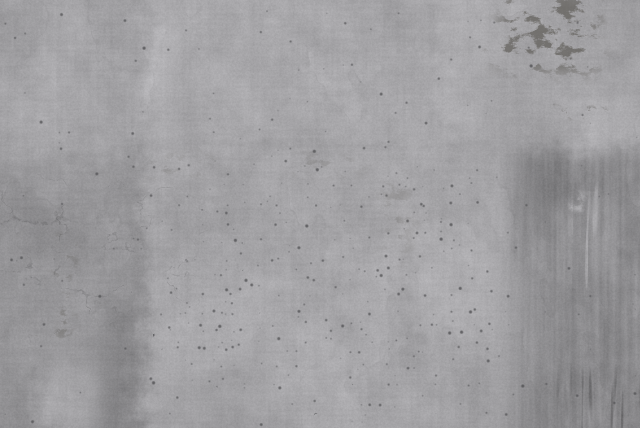
A Shadertoy shader for this texture:

```glsl
vec2 hash2(vec2 p) {
    vec3 q = fract(p.xyx * vec3(0.1031, 0.1030, 0.0973));
    q += dot(q, q.yzx + 33.33);
    return fract((q.xx + q.yz) * q.zy);
}

vec2 gradientAt(vec2 cell) {
    float angle = 6.2832 * hash2(cell + 71.0).x;
    return vec2(cos(angle), sin(angle));
}

// Gradient noise, about -0.7 to 0.7
float noise(vec2 p) {
    vec2 i = floor(p), f = fract(p);
    vec2 u = f * f * f * (f * (f * 6.0 - 15.0) + 10.0);
    vec2 e = vec2(0.0, 1.0);
    return mix(mix(dot(gradientAt(i), f), dot(gradientAt(i + e.yx), f - e.yx), u.x),
               mix(dot(gradientAt(i + e), f - e), dot(gradientAt(i + 1.0), f - 1.0), u.x), u.y);
}

float fbm(vec2 p) {
    float sum = 0.0, amp = 0.5;
    for (int i = 0; i < 5; i++) {
        sum += amp * noise(p);
        p = mat2(1.6, 1.2, -1.2, 1.6) * p + 17.3;
        amp *= 0.55;
    }
    return sum;
}

// Soft-edged rectangle, 1 inside
float patchMask(vec2 p, vec2 center, vec2 halfSize, float soft) {
    vec2 d = abs(p - center) - halfSize;
    vec2 m = 1.0 - smoothstep(vec2(-soft), vec2(soft), d);
    return m.x * m.y;
}

// Scattered round pits, at most one per grid cell
float pores(vec2 p, float cells, float share, float pixel) {
    vec2 g = p * cells, id = floor(g);
    vec2 place = 0.2 + 0.6 * hash2(id + cells);
    vec2 kind = hash2(id + cells * 3.0);
    float radius = mix(0.0012, 0.0036, kind.y * kind.y);
    float d = length(g - id - place) / cells - radius;
    return step(kind.x, share) * (1.0 - smoothstep(-pixel, pixel, d)) * (0.4 + 0.6 * kind.y);
}

void mainImage(out vec4 fragColor, in vec2 fragCoord) {
    vec2 p = fragCoord / iResolution.y;
    float pixel = 1.0 / iResolution.y;
    float cloud = fbm(p * 3.0 + 4.0);
    float mottle = fbm(p * 13.0 + 31.0);
    float speckle = fbm(p * 48.0);
    vec2 w = p + 0.05 * vec2(mottle, cloud) + 0.012 * speckle;

    // Cast panels with worn seams
    float left = 1.0 - smoothstep(0.31, 0.36, w.x);
    float right = smoothstep(1.14, 1.26, w.x + 0.12 * cloud);
    float lower = 1.0 - smoothstep(0.60, 0.68, w.y);
    float tone = 0.652;
    tone -= left * mix(0.032, 0.075, lower);
    tone -= right * mix(0.025, 0.098, lower);
    tone += 0.022 * patchMask(w, vec2(0.38, 0.85), vec2(0.025, 0.2), 0.02);
    tone += 0.02 * patchMask(w, vec2(1.08, 0.85), vec2(0.06, 0.2), 0.02);
    tone -= 0.02 * patchMask(w, vec2(0.75, 0.66), vec2(0.4, 0.006), 0.012);
    tone -= 0.02 * (1.0 - smoothstep(0.0, 0.25, p.y));

    // Damp areas and pale bloom
    tone -= 0.06 * patchMask(w, vec2(0.28, 0.12), vec2(0.045, 0.17), 0.05);
    tone += 0.07 * patchMask(w, vec2(0.16, 0.07), vec2(0.07, 0.08), 0.04);
    tone -= 0.045 * patchMask(w, vec2(1.27, 0.57), vec2(0.07, 0.09), 0.05);
    tone += 0.05 * patchMask(w, vec2(1.42, 0.72), vec2(0.06, 0.06), 0.03);
    tone += 0.09 * cloud + 0.065 * mottle;

    // Tide lines left by dried water
    float tide = fbm(p * vec2(3.2, 2.1) + 9.0) - 0.06;
    tone += 0.014 * smoothstep(-0.01, 0.01, tide);
    tone -= 0.022 * (1.0 - smoothstep(0.0, 0.014, abs(tide))) * smoothstep(-0.1, 0.2, mottle);

    // Brushed lines and vertical runs
    float wet = right * lower;
    float runs = noise(vec2(p.x * 75.0, p.y * 3.5)) + 0.6 * noise(vec2(p.x * 150.0, p.y * 7.0));
    tone += runs * mix(0.014, 0.05, wet);
    tone += 0.016 * noise(vec2(p.x * 7.0, p.y * 130.0)) * (1.0 - wet);
    float drips = smoothstep(0.12, 0.4, noise(vec2(p.x * 85.0 + 5.0, p.y * 5.0)));
    tone -= 0.12 * drips * patchMask(w, vec2(1.4, 0.05), vec2(0.09, 0.07), 0.03);
    tone += 0.10 * drips * patchMask(w, vec2(1.37, 0.44), vec2(0.025, 0.12), 0.02);
    tone += 0.10 * smoothstep(-0.1, 0.2, speckle) * patchMask(w, vec2(1.36, 0.53), vec2(0.012, 0.018), 0.01);

    // Flaked stains, strongest at the upper right
    float flakes = smoothstep(0.03, 0.2, fbm(p * vec2(17.0, 32.0) + 3.0) + 0.3 * speckle);
    float stain = 0.9 * patchMask(w, vec2(1.28, 0.93), vec2(0.12, 0.09), 0.04);
    stain += 0.8 * patchMask(w, vec2(1.34, 0.75), vec2(0.07, 0.012), 0.012);
    stain += 0.5 * patchMask(w, vec2(0.15, 0.33), vec2(0.014, 0.11), 0.016);
    stain += 0.3 * patchMask(w, vec2(0.93, 0.5), vec2(0.03, 0.1), 0.04);
    stain += 0.3 * patchMask(w, vec2(0.76, 0.61), vec2(0.08, 0.02), 0.03);
    stain += 0.25 * patchMask(w, vec2(0.42, 0.61), vec2(0.07, 0.03), 0.03);
    stain *= flakes;

    // Hairline cracks near the left seam
    float vein = abs(fbm(p * vec2(6.0, 8.0) + 21.0));
    float crack = (1.0 - smoothstep(0.004, 0.022, vein)) * smoothstep(-0.12, 0.12, mottle);
    crack *= patchMask(w, vec2(0.24, 0.41), vec2(0.24, 0.19), 0.06);
    float ledge = abs(p.y - 0.482 - 0.05 * mottle);
    crack += (1.0 - smoothstep(0.001, 0.006, ledge)) * (1.0 - smoothstep(0.1, 0.22, p.x));
    tone -= 0.065 * crack * smoothstep(-0.2, 0.1, speckle);

    // Pits cluster over the middle panel
    float cluster = patchMask(w, vec2(0.78, 0.36), vec2(0.38, 0.28), 0.12);
    float density = 0.05 + cluster * (0.25 + 0.5 * cloud);
    float pits = max(pores(p, 24.0, density * 1.3, pixel), pores(p + 3.7, 47.0, density * 0.8, pixel));

    // Sandy grain
    float grain = noise(p * 190.0) + 0.7 * noise(p * 330.0 + 50.0);
    tone += 0.03 * speckle + 0.028 * grain;

    vec3 color = tone * vec3(1.0, 0.995, 1.012);
    color = mix(color, vec3(0.36, 0.35, 0.33), clamp(stain * 0.75, 0.0, 0.8));
    color = mix(color, vec3(0.30, 0.30, 0.31), 0.75 * pits);
    fragColor = vec4(clamp(color, 0.0, 1.0), 1.0);
}
```
